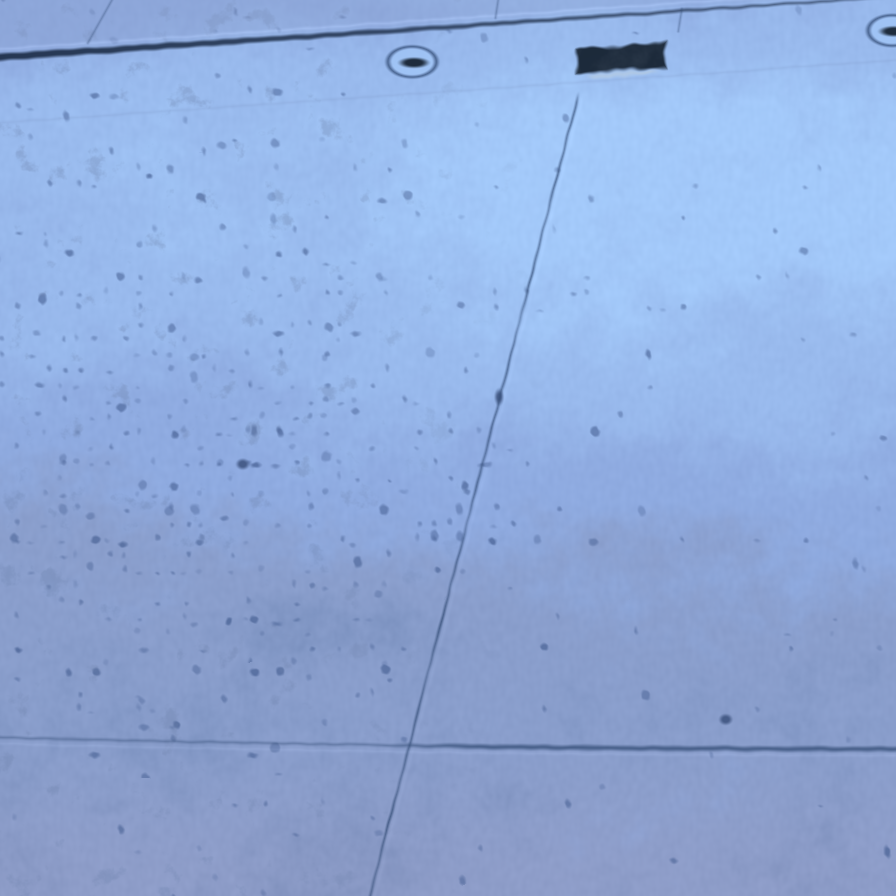
This texture is drawn by a WebGL 2 fragment shader. Its source:

```glsl
#version 300 es
precision highp float;
// Weathered blue concrete slabs with joints, scattered pits, a drain hole and ringed caps.
uniform vec2 u_resolution;
out vec4 outColor;

const vec3 DUSK = vec3(0.47, 0.56, 0.74);
const vec3 SLATE = vec3(0.54, 0.62, 0.80);
const vec3 BLUE = vec3(0.56, 0.67, 0.88);
const vec3 SKY = vec3(0.60, 0.73, 0.93);
const vec3 PALE = vec3(0.64, 0.79, 0.98);
const vec3 JOINT = vec3(0.19, 0.29, 0.45);
const vec3 PIT = vec3(0.27, 0.37, 0.57);
const vec3 HOLE = vec3(0.09, 0.14, 0.20);
const vec2 DRAIN = vec2(0.694, 0.935);
const vec2 CAP_A = vec2(0.460, 0.931);
const vec2 CAP_B = vec2(0.996, 0.966);
const float GRAIN = 0.012;
const float MOTTLE = 0.20;

float pixel;

vec2 hash2(vec2 p) {
  vec3 q = fract(p.xyx * vec3(0.1031, 0.1030, 0.0973));
  q += dot(q, q.yzx + 33.33);
  return fract((q.xx + q.yz) * q.zy);
}

float gradientDot(vec2 cell, vec2 f, vec2 corner) {
  float a = 6.2832 * hash2(cell + corner).x;
  return dot(vec2(cos(a), sin(a)), f - corner);
}

float noise(vec2 p) {
  vec2 i = floor(p), f = p - i;
  vec2 w = f * f * f * (f * (f * 6.0 - 15.0) + 10.0);
  vec2 e = vec2(1.0, 0.0);
  return mix(mix(gradientDot(i, f, e.yy), gradientDot(i, f, e.xy), w.x),
             mix(gradientDot(i, f, e.yx), gradientDot(i, f, e.xx), w.x), w.y);
}

float fbm(vec2 p) {
  float sum = 0.0, amp = 0.6;
  for (int i = 0; i < 5; i++) {
    sum += amp * noise(p);
    p = mat2(1.6, 1.2, -1.2, 1.6) * p + 7.3;
    amp *= 0.55;
  }
  return sum;
}

float fill(float d, float soft) { return 1.0 - smoothstep(-soft - pixel, soft + pixel, d); }

float segment(vec2 p, vec2 a, vec2 b) {
  vec2 ab = b - a;
  return length(p - a - ab * clamp(dot(p - a, ab) / dot(ab, ab), 0.0, 1.0));
}

float blob(vec2 p, vec2 radii) { return (length(p / radii) - 1.0) * min(radii.x, radii.y); }

// Slanted pits, one candidate per cell; density is the chance of a pit.
float pits(vec2 p, float scale, float density) {
  vec2 cell = floor(p * scale);
  vec2 r = hash2(cell + scale), s = hash2(cell + 41.7);
  vec2 q = (fract(p * scale) - 0.3 - 0.4 * r) / scale;
  q.x -= (s.x - 0.2) * q.y;
  q += 0.0015 * noise(p * 160.0);
  vec2 radii = vec2(0.10 + 0.08 * s.y, 0.08 + 0.13 * r.y) / scale;
  return fill(blob(q, radii), 0.0012) * step(s.x, density) * (0.35 + 0.65 * r.x);
}

vec3 slabColor(float t) {
  vec3 c = mix(DUSK, SLATE, smoothstep(0.0, 0.25, t));
  c = mix(c, BLUE, smoothstep(0.25, 0.5, t));
  c = mix(c, SKY, smoothstep(0.5, 0.75, t));
  return mix(c, PALE, smoothstep(0.75, 1.0, t));
}

// Ringed cap with a dark slot.
vec3 cap(vec3 c, vec2 q) {
  c = mix(c, PALE, 0.6 * fill(blob(q, vec2(0.024, 0.015)), 0.001));
  c = mix(c, JOINT, 0.8 * fill(abs(blob(q, vec2(0.027, 0.017))) - 0.0012, 0.0014));
  return mix(c, HOLE, 0.95 * fill(blob(q - vec2(0.002, -0.001), vec2(0.014, 0.005)), 0.0015));
}

void main() {
  vec2 p = gl_FragCoord.xy / u_resolution;
  pixel = 0.6 / min(u_resolution.x, u_resolution.y);
  float wobble = 0.0015 * noise(p * 45.0);
  float rough = fbm(p * 24.0);

  // Broad light, brightest at upper right of centre
  float light = 0.20 + 0.50 * smoothstep(0.18, 0.80, p.y) - 0.20 * smoothstep(0.86, 1.0, p.y);
  light += 0.27 * exp(-dot((p - vec2(0.72, 0.76)) * vec2(1.7, 3.2), (p - vec2(0.72, 0.76)) * vec2(1.7, 3.2)));
  light += 0.07 * (p.x - 0.5);
  light -= 0.12 * fill(blob(p - vec2(0.39, 0.31), vec2(0.13, 0.055)), 0.04);
  light += MOTTLE * fbm(p * vec2(4.0, 6.0)) + 0.13 * rough;
  vec3 c = slabColor(light);
  c += GRAIN * (noise(p * vec2(170.0, 75.0)) + noise(p * 110.0));
  c += vec3(0.018, -0.003, -0.012) * (1.0 - smoothstep(0.0, 0.2, p.y));

  // Pits gather on the left and thin out to the right
  vec2 spread = (p - vec2(0.20, 0.50)) * vec2(3.2, 3.6);
  float cluster = exp(-dot(spread, spread));
  c = mix(c, PIT, 0.72 * pits(p, 34.0, 0.02 + 0.36 * cluster));
  c = mix(c, PIT, 0.50 * pits(p + 0.37, 58.0, 0.02 + 0.32 * cluster));
  float patches = smoothstep(0.18, 0.42, rough) * smoothstep(0.7, 0.3, p.x);
  c = mix(c, DUSK * 0.9, 0.35 * patches);
  float spots = max(fill(blob(p - vec2(0.810, 0.197), vec2(0.006, 0.005)), 0.002),
                    fill(blob(p - vec2(0.271, 0.482), vec2(0.006, 0.005)), 0.002));
  spots = max(spots, fill(blob(p - vec2(0.557, 0.557), vec2(0.004, 0.007)), 0.002));
  c = mix(c, PIT * 0.85, 0.85 * spots);

  // Slanted joint, then the cross joint with its pale lower lip
  float slant = (p.x - 0.413 - 0.26 * p.y + wobble) * 0.968;
  float below = smoothstep(0.90, 0.885, p.y);
  float wear = 0.62 + 0.5 * noise(vec2(p.y * 18.0, 3.0));
  c = mix(c, JOINT, wear * below * fill(abs(slant) - 0.0012, 0.0014));
  c += 0.025 * below * fill(abs(slant - 0.005) - 0.001, 0.002);
  float cross_ = p.y - 0.177 + 0.026 * p.x - 0.013 * p.x * p.x + wobble;
  float heavy = smoothstep(0.40, 0.55, p.x);
  c = mix(c, JOINT, mix(0.45, 0.72, heavy) * fill(abs(cross_) - mix(0.0012, 0.0024, heavy), 0.002));
  c += 0.04 * fill(abs(cross_ + 0.007) - 0.001, 0.002);

  // Top joint tapering rightward, small cracks and a faint trowel line
  float top = p.y - 0.936 - 0.068 * p.x + wobble;
  c = mix(c, SLATE, 0.35 * smoothstep(0.0, 0.01, top));
  c += 0.07 * fill(abs(top - 0.009) - 0.001, 0.002);
  c = mix(c, JOINT * 0.65, mix(0.95, 0.65, p.x) * fill(abs(top) - mix(0.0038, 0.0010, p.x), 0.0018));
  float cracks = min(segment(p, vec2(0.098, 0.952), vec2(0.125, 1.0)), segment(p, vec2(0.553, 0.980), vec2(0.556, 1.0)));
  cracks = min(cracks, segment(p, vec2(0.757, 0.965), vec2(0.761, 0.99)));
  c = mix(c, JOINT, 0.45 * fill(cracks - 0.0008, 0.0015));
  c = mix(c, DUSK, 0.22 * fill(abs(p.y - 0.863 - 0.07 * p.x + wobble) - 0.001, 0.002));

  // Drain hole with a pale lower rim, and the two caps
  vec2 d = p - DRAIN;
  d.y -= 0.07 * d.x;
  d += 0.005 * vec2(noise(p * 60.0), noise(p * 60.0 + 9.0));
  vec2 box = abs(d) - vec2(0.050, 0.014);
  float drain = length(max(box, 0.0)) + min(max(box.x, box.y), 0.0);
  c = mix(c, vec3(0.72, 0.80, 0.88), 0.7 * fill(abs(d.y + 0.018) - 0.002, 0.002) * fill(abs(d.x) - 0.036, 0.008));
  c = mix(c, HOLE + 0.10 * max(rough, 0.0), 0.96 * fill(drain, 0.002));
  c = cap(c, p - CAP_A);
  c = cap(c, p - CAP_B);
  outColor = vec4(clamp(c, 0.0, 1.0), 1.0);
}
```
